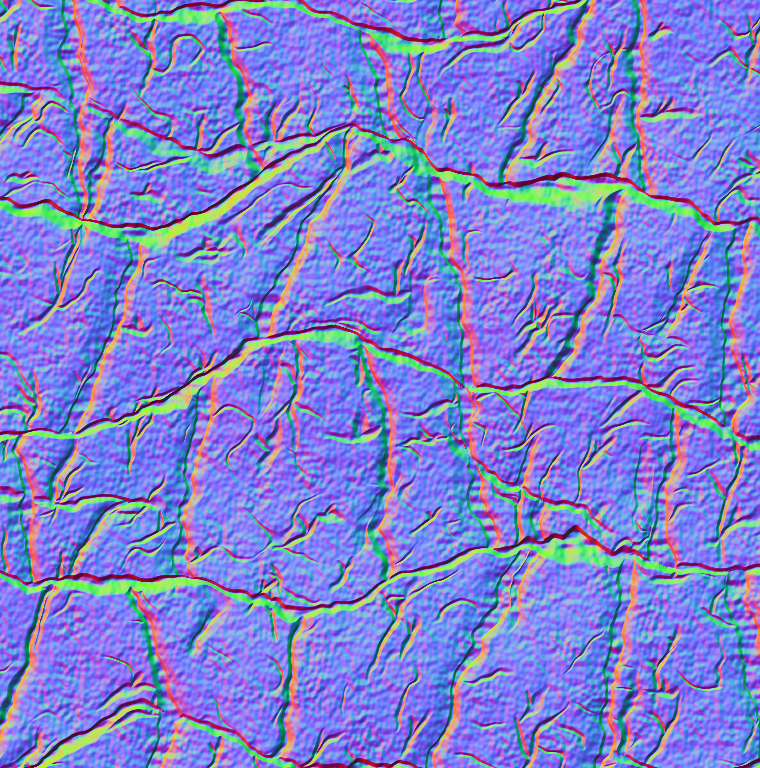
Give the GLSL for this texture map, as a Shadertoy shader.

```glsl
// Normal map of cracked, weathered stone blocks in arching courses.

const float TAU = 6.2831853;
const float COURSE_HEIGHT = 0.25;
const float BLOCK_WIDTH = 0.2;

float hash(vec2 p) {
    vec3 q = fract(p.xyx * vec3(0.1031, 0.1030, 0.0973));
    q += dot(q, q.yzx + 33.33);
    return fract((q.x + q.y) * q.z);
}

vec2 latticeGradient(vec2 cell) {
    float angle = TAU * hash(cell);
    return vec2(cos(angle), sin(angle));
}

float gradientNoise(vec2 p) {
    vec2 i = floor(p), f = p - i;
    vec2 u = f * f * f * (f * (f * 6.0 - 15.0) + 10.0);
    vec2 e = vec2(0.0, 1.0);
    float a = dot(latticeGradient(i), f);
    float b = dot(latticeGradient(i + e.yx), f - e.yx);
    float c = dot(latticeGradient(i + e.xy), f - e.xy);
    float d = dot(latticeGradient(i + e.yy), f - e.yy);
    return mix(mix(a, b, u.x), mix(c, d, u.x), u.y);
}

vec2 warp(vec2 p, float frequency, float amount) {
    vec2 q = p * frequency;
    return p + amount * vec2(gradientNoise(q + 17.3), gradientNoise(q + 61.7));
}

// Groove with a flat floor and a separate wall width on each side.
float groove(float d, float halfFloor, float wallNeg, float wallPos) {
    float wall = d < 0.0 ? wallNeg : wallPos;
    return 1.0 - smoothstep(halfFloor, halfFloor + wall, abs(d));
}

// Arching line between two courses of blocks.
float courseLine(float x, float row) {
    float phase = TAU * hash(vec2(row, 4.7));
    return row * COURSE_HEIGHT + 0.05 * sin(TAU * x + phase)
         + 0.02 * sin(2.3 * TAU * x + 2.0 * phase);
}

// Upright joints inside one course, each with its own lean and width.
float uprightJoints(vec2 p, float row) {
    float u = p.x / BLOCK_WIDTH + 7.0 * hash(vec2(row, 9.1));
    float rise = p.y / COURSE_HEIGHT - row - 0.5;
    float depth = 0.0;
    for (int j = -1; j <= 1; j++) {
        vec2 id = vec2(floor(u) + float(j), row);
        float lean = 0.8 * (hash(id + 31.0) - 0.6);
        float center = id.x + 0.5 + 0.5 * (hash(id + 5.0) - 0.5) - lean * rise;
        float d = (u - center) * BLOCK_WIDTH;
        float spread = max(0.0, 0.4 + 1.5 * gradientNoise(vec2(p.y * 8.0, id.x * 3.7 + row)));
        float wide = hash(id + 11.0);
        float floorWidth = 0.001 + 0.013 * spread * wide;
        float g = groove(d, floorWidth, 0.006 + 0.008 * spread * (1.0 - wide), 0.0065);
        depth = max(depth, 0.018 * g);
        // Worn shoulders around the joint
        depth = max(depth, 0.009 * groove(d, floorWidth, 0.03 * wide + 0.008, 0.014));
    }
    return depth;
}

float masonry(vec2 p, float lensDepth) {
    float base = floor(p.y / COURSE_HEIGHT);
    float row = base - 1.0, depth = 0.0;
    for (int i = -1; i <= 2; i++) {
        float r = base + float(i);
        float d = p.y - courseLine(p.x, r);
        if (d > 0.0) row = r;
        float lens = max(0.0, 0.1 + gradientNoise(vec2(p.x * 6.0, r * 5.3)));
        float g = groove(d, 0.0008, 0.008 + 0.04 * lens, 0.0045);
        depth = max(depth, (0.015 + lensDepth * lens) * g);
    }
    return max(depth, uprightJoints(p, row));
}

// Short tapered cracks with a side branch, mostly rising to the right.
float chipCracks(vec2 p, float cellSize, float amount, float seed) {
    vec2 cell = floor(p / cellSize);
    float depth = 0.0;
    for (int k = 0; k < 9; k++) {
        vec2 id = cell + vec2(k % 3 - 1, k / 3 - 1);
        vec2 key = id + seed;
        if (hash(key) > amount) continue;
        vec2 q = p - (id + 0.2 + 0.6 * vec2(hash(key + 3.1), hash(key + 8.4))) * cellSize;
        float angle = 1.75 * hash(key + 14.2);
        float halfLength = cellSize * mix(0.25, 0.6, hash(key + 21.6));
        for (int branch = 0; branch < 2; branch++) {
            vec2 axis = vec2(cos(angle), sin(angle));
            float along = dot(q, axis) / halfLength;
            float across = dot(q, vec2(-axis.y, axis.x));
            float taper = 1.0 - smoothstep(0.1, 1.0, abs(along));
            if (branch == 1) taper *= smoothstep(-0.1, 0.0, along);
            float g = groove(across, 0.0003, 0.003 + 0.004 * taper, 0.0045);
            depth = max(depth, 0.011 * sqrt(taper) * g);
            angle += 0.9;
            halfLength *= 0.6;
        }
    }
    return depth;
}

// Broken hairline creases along the zero line of a noise field.
float creases(vec2 p, float frequency) {
    float d = gradientNoise(p * frequency) / frequency;
    float mask = smoothstep(-0.05, 0.3, gradientNoise(p * frequency * 0.8 + 71.0));
    return 0.007 * mask * groove(d, 0.0, 0.0035, 0.0035);
}

float stoneGrain(vec2 p) {
    float rough = 0.5 + 1.6 * abs(gradientNoise(p * 16.0 + 5.0));
    return 0.022 * gradientNoise(p * 4.0 + 2.0)
         + 0.0035 * gradientNoise(p * 23.0)
         + rough * 0.0040 * gradientNoise(p * vec2(58.0, 70.0) + 40.0)
         + rough * 0.0034 * gradientNoise(p * vec2(150.0, 125.0) + 90.0);
}

float height(vec2 p) {
    vec2 bent = warp(warp(warp(p, 4.0, 0.04), 17.0, 0.018), 50.0, 0.006);
    float main = masonry(bent, 0.05);
    // Fainter faults cross the blocks at a slant
    vec2 slant = mat2(0.92, 0.39, -0.39, 0.92) * bent + 0.37;
    float faults = 0.9 * masonry(slant, 0.01) * smoothstep(0.0, 0.25, gradientNoise(p * 4.5 + 33.0));
    float chips = max(chipCracks(bent, 0.15, 0.85, 50.0), chipCracks(bent, 0.085, 0.45, 130.0));
    float depth = max(max(main, faults), max(chips, creases(bent, 15.0)));
    depth *= 1.0 + 0.5 * gradientNoise(p * vec2(35.0, 85.0));
    return stoneGrain(p) - depth;
}

void mainImage(out vec4 fragColor, in vec2 fragCoord) {
    vec2 p = fragCoord / iResolution.y + vec2(3.0, 2.0);
    vec2 e = vec2(0.001, 0.0);
    vec2 slope = vec2(height(p + e.xy) - height(p - e.xy),
                      height(p + e.yx) - height(p - e.yx)) / (2.0 * e.x);
    vec3 normal = normalize(vec3(slope.x, -slope.y, 1.0));
    // Sideways tilt goes to red and green, facing to blue
    fragColor = vec4(0.5 + 0.5 * normal.xy, normal.z, 1.0);
}
```
